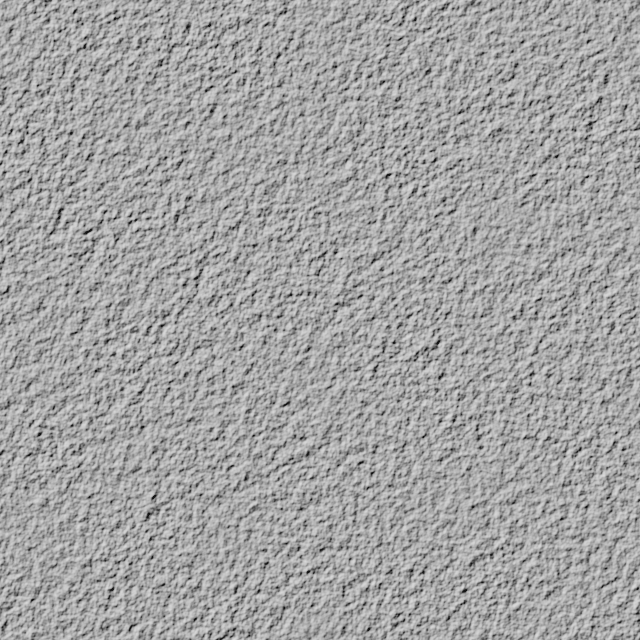
Write a WebGL 1 fragment shader that draws this texture.

```glsl
precision highp float;
uniform vec2 u_resolution;

float hash(vec2 p) {
  vec3 q = fract(p.xyx * vec3(0.1031, 0.1030, 0.0973));
  q += dot(q, q.yzx + 33.33);
  return fract((q.x + q.y) * q.z);
}

// Slope of one lattice corner, seen from offset d
float corner(vec2 cell, vec2 d) {
  float angle = 6.2832 * hash(cell);
  return dot(vec2(cos(angle), sin(angle)), d);
}

float gradientNoise(vec2 p) {
  vec2 i = floor(p), f = p - i;
  vec2 u = f * f * f * (f * (f * 6.0 - 15.0) + 10.0);
  vec2 x = vec2(1.0, 0.0);
  float low = mix(corner(i, f), corner(i + x, f - x), u.x);
  float high = mix(corner(i + x.yx, f - x.yx), corner(i + 1.0, f - 1.0), u.x);
  return mix(low, high, u.y);
}

vec2 rotate(vec2 p, float a) {
  return vec2(cos(a) * p.x - sin(a) * p.y, sin(a) * p.x + cos(a) * p.y);
}

// One layer of bumps, scaled so that its slope does not depend on its frequency
float bumps(vec2 p, float frequency, float turn) {
  return gradientNoise(rotate(p, turn) * frequency + 60.0 * turn + 300.0) / frequency;
}

// Plaster relief: broad swells, lumps, grains and grit
float relief(vec2 p) {
  return 0.35 * bumps(p, 34.0, 0.4)
       + 0.75 * bumps(p, 71.0, 1.1)
       + 1.00 * bumps(p, 127.0, 1.9)
       + 0.65 * bumps(p, 223.0, 2.6);
}

void main() {
  vec2 p = gl_FragCoord.xy / u_resolution;

  // Slope along the light, which falls from the upper left
  vec2 stride = 0.001 * normalize(vec2(1.0, -0.95));
  float slope = (relief(p + stride) - relief(p - stride)) / (2.0 * length(stride));

  // Some patches are rougher than others
  float roughness = 1.06 + 0.3 * gradientNoise(p * 7.0 + 40.0);

  // Lit faces level off, shaded faces fall away to dark
  float grey = 0.9 - 0.24 * exp(-0.46 * roughness * slope);
  gl_FragColor = vec4(vec3(clamp(grey, 0.08, 0.92)), 1.0);
}
```
